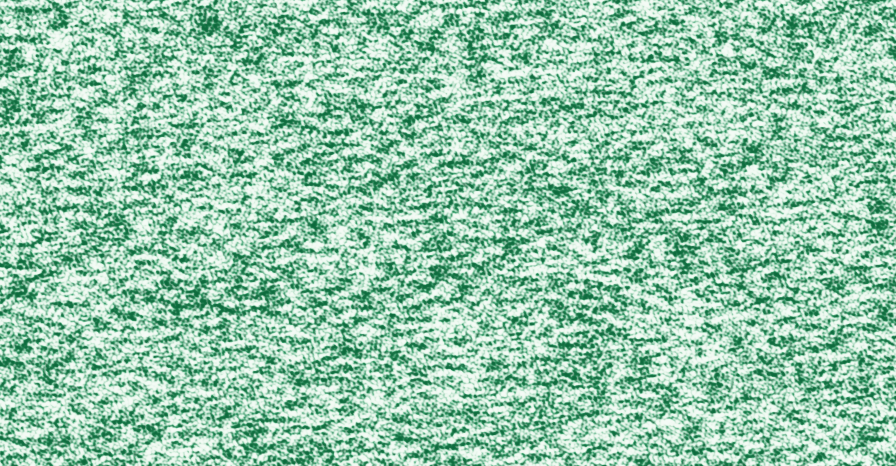
A WebGL 1 fragment shader for this texture:

```glsl
precision highp float;
// Green wax crayon rubbed over rough pale paper.
// Layers of stretched gradient noise (grain, clumps, streaks, patches) add up
// to one coverage value, which is equalized and sent through a colour ramp.

uniform vec2 u_resolution;

const float TAU = 6.2831853;
const float NOISE_DEVIATION = 0.22;

const vec3 DEEP_GREEN  = vec3(0.04, 0.41, 0.23);
const vec3 DARK_GREEN  = vec3(0.11, 0.47, 0.29);
const vec3 VIVID_GREEN = vec3(0.25, 0.63, 0.44);
const vec3 GREY_GREEN  = vec3(0.42, 0.63, 0.52);
const vec3 SOFT_GREEN  = vec3(0.53, 0.78, 0.65);
const vec3 PALE_GREEN  = vec3(0.71, 0.87, 0.78);
const vec3 PAPER       = vec3(0.89, 0.96, 0.91);
const vec3 BARE_PAPER  = vec3(0.96, 0.985, 0.965);

float hash(vec2 cell) {
  vec3 q = fract(cell.xyx * 0.1031);
  q += dot(q, q.yzx + 33.33);
  return fract((q.x + q.y) * q.z);
}

// Slope contribution of one lattice corner
float corner(vec2 cell, vec2 offset) {
  float angle = TAU * hash(cell);
  return dot(vec2(cos(angle), sin(angle)), offset);
}

float gradientNoise(vec2 p, float seed) {
  p += seed * vec2(17.3, 31.7);
  vec2 cell = floor(p);
  vec2 f = p - cell;
  vec2 w = f * f * f * (f * (f * 6.0 - 15.0) + 10.0);
  vec2 e = vec2(1.0, 0.0);
  float low = mix(corner(cell, f), corner(cell + e, f - e), w.x);
  float high = mix(corner(cell + e.yx, f - e.yx), corner(cell + e.xx, f - e.xx), w.x);
  return mix(low, high, w.y);
}

vec2 rotate(vec2 p, float angle) {
  float c = cos(angle);
  float s = sin(angle);
  return vec2(c * p.x - s * p.y, s * p.x + c * p.y);
}

// Amount of bare paper, in standard deviations around the mean
float paperLevel(vec2 p) {
  // Strokes run nearly level, rise a little and wander
  vec2 stroke = rotate(p, -0.05);
  stroke.y += 0.012 * gradientNoise(p * vec2(6.0, 9.0), 1.0);

  float grain   = gradientNoise(rotate(p, 0.5) * vec2(128.0, 150.0), 2.0);
  float clumps  = gradientNoise(stroke * vec2(52.0, 92.0), 3.0);
  float streaks = gradientNoise(stroke * vec2(19.0, 58.0), 4.0);
  float patches = gradientNoise(stroke * vec2(4.0, 9.0), 5.0);

  vec4 weights = vec4(1.0, 0.75, 0.85, 0.28);
  float total = dot(weights, vec4(grain, clumps, streaks, patches));
  return total / (NOISE_DEVIATION * length(weights));
}

// Logistic curve: spreads a bell-shaped value evenly over 0..1
float equalize(float level) {
  return 1.0 / (1.0 + exp(-1.7 * level));
}

float span(float from, float to, float x) {
  return clamp((x - from) / (to - from), 0.0, 1.0);
}

// Stops sit at the middle of each colour's share of the area
vec3 crayonRamp(float share, float greyness) {
  vec3 middle = mix(VIVID_GREEN, GREY_GREEN, greyness);
  vec3 color = mix(DEEP_GREEN, DARK_GREEN, span(0.0, 0.06, share));
  color = mix(color, middle, span(0.06, 0.20, share));
  color = mix(color, SOFT_GREEN, span(0.20, 0.39, share));
  color = mix(color, PALE_GREEN, span(0.39, 0.60, share));
  color = mix(color, PAPER, span(0.60, 0.85, share));
  return mix(color, BARE_PAPER, span(0.85, 1.0, share));
}

void main() {
  vec2 p = gl_FragCoord.xy / u_resolution.y;
  float share = equalize(paperLevel(p));
  float greyness = smoothstep(-0.15, 0.15, gradientNoise(rotate(p, 0.9) * 110.0, 6.0));
  gl_FragColor = vec4(crayonRamp(share, greyness), 1.0);
}
```
